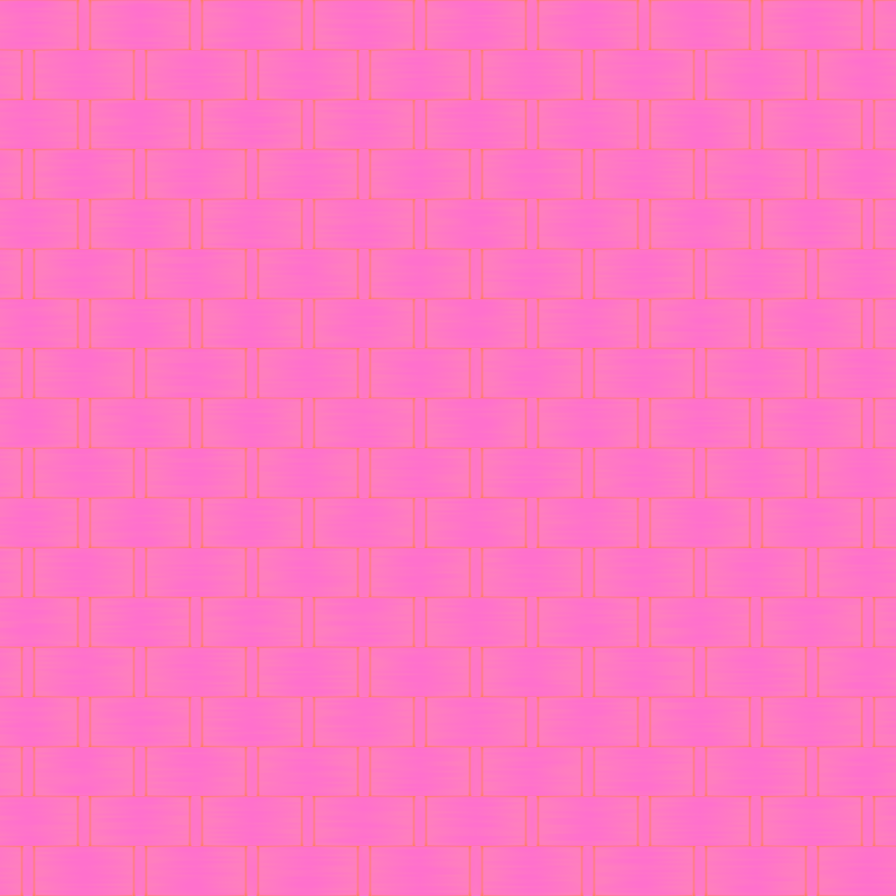
A three.js fragment shader for this pattern:

```glsl
varying vec2 vUv;

#define COLUMNS 8.0
#define ROWS 18.0
#define HALF_BAND 0.445
#define LINE_HALF 0.0010
#define LINE_SOFT 0.0014
#define FIBRE_AMOUNT 0.55
#define FIBRE_GRID vec2(24.0, 396.0)
#define STRAND_GRID vec2(256.0, 36.0)
#define DEEP_PINK vec3(1.0, 0.440, 0.800)
#define LIGHT_PINK vec3(1.0, 0.496, 0.745)
#define GAP_ORANGE vec3(1.0, 0.49, 0.36)

float hash(vec2 p) {
  vec3 q = fract(vec3(p.xyx) * 0.1031);
  q += dot(q, q.yzx + 33.33);
  return fract((q.x + q.y) * q.z);
}

// Value noise on a whole-number lattice that wraps at the canvas edges
float wrapNoise(vec2 uv, vec2 grid) {
  vec2 p = uv * grid;
  vec2 cell = floor(p);
  vec2 f = fract(p);
  f = f * f * (3.0 - 2.0 * f);
  vec2 a = mod(cell, grid);
  vec2 b = mod(cell + 1.0, grid);
  return mix(mix(hash(a), hash(vec2(b.x, a.y)), f.x),
             mix(hash(vec2(a.x, b.y)), hash(b), f.x), f.y);
}

float lineCover(float dist, float halfWidth) {
  return 1.0 - smoothstep(halfWidth - LINE_SOFT, halfWidth + LINE_SOFT, dist);
}

void main() {
  // Staggered weave cell: u and v run from -1 to 1 over one wide band
  float row = floor(vUv.y * ROWS);
  float v = fract(vUv.y * ROWS) * 2.0 - 1.0;
  float dx = fract(vUv.x * COLUMNS - 0.25 + 0.5 * mod(row, 2.0)) - 0.5;
  float u = abs(dx) / HALF_BAND;
  float sideDist = (abs(dx) - HALF_BAND) / COLUMNS;
  float band = 1.0 - smoothstep(-LINE_SOFT, LINE_SOFT, sideDist);

  // Rounded bands, deep at the crown and light where they dive under
  float bandFibre = wrapNoise(vUv, FIBRE_GRID) - 0.5;
  float strandFibre = wrapNoise(vUv, STRAND_GRID) - 0.5;
  float bandShade = 0.98 - pow(min(u, 1.0), 1.1) + FIBRE_AMOUNT * bandFibre;
  float strandShade = 0.55 - 0.15 * v * v + 0.5 * FIBRE_AMOUNT * strandFibre;
  float shade = clamp(mix(strandShade, bandShade, band), 0.0, 1.0);
  vec3 color = mix(LIGHT_PINK, DEEP_PINK, shade);

  // Gaps: upright lines flare at the corners, level ones thin at the crown
  float corner = pow(abs(v), 10.0);
  float upright = lineCover(abs(sideDist), LINE_HALF + 0.0008 * corner);
  upright *= mix(0.62, 1.0, corner);
  float edgeDist = (1.0 - abs(v)) * 0.5 / ROWS;
  float taper = min(u * u, 1.0);
  float level = lineCover(edgeDist, LINE_HALF * (0.7 + 0.3 * taper));
  level *= band * mix(0.42, 0.75, taper);
  color = mix(color, GAP_ORANGE, max(upright, level));

  gl_FragColor = vec4(color, 1.0);
}
```
